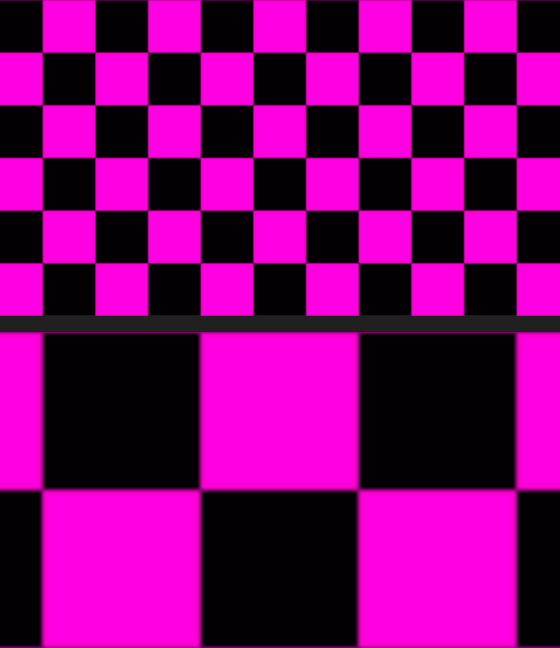
Top: the whole. Bottom: its middle third, enlarged.
A Shadertoy shader for this pattern:

```glsl
const float ROWS = 6.0;
const float COLUMN_SHIFT = 0.8125;
const float EDGE_SOFTNESS = 0.025;
const float RIM_WIDTH = 0.039;
const vec3 BLACK = vec3(0.01, 0.0, 0.01);
const vec3 MAGENTA = vec3(1.0, 0.0, 0.89);
const vec3 RIM_MAGENTA = vec3(0.99, 0.0, 0.83);

// Distance to the nearest cell border along each axis
vec2 borderDistance(vec2 p) {
    return 0.5 - abs(fract(p) - 0.5);
}

// Soft checker from -1 (even cells) to 1 (odd cells)
float softChecker(vec2 p, float softness) {
    vec2 cell = floor(p);
    float parity = mod(cell.x + cell.y, 2.0) * 2.0 - 1.0;
    vec2 wave = smoothstep(-softness, softness, borderDistance(p)) * 2.0 - 1.0;
    return parity * wave.x * wave.y;
}

// Magenta with a slightly redder rim along the cell borders
vec3 tileColor(vec2 p, float rimWidth, float blur) {
    vec2 border = borderDistance(p);
    float inside = smoothstep(rimWidth - blur, rimWidth + blur, min(border.x, border.y));
    return mix(RIM_MAGENTA, MAGENTA, inside);
}

void mainImage(out vec4 fragColor, in vec2 fragCoord) {
    // One unit is one square
    float pixel = ROWS / iResolution.y;
    vec2 p = fragCoord * pixel - vec2(COLUMN_SHIFT, 0.0);

    // Blurred borders glow a little towards magenta
    float checker = softChecker(p, max(EDGE_SOFTNESS, pixel));
    float glow = 0.07 * (1.0 - checker * checker);
    float coverage = 0.5 + 0.5 * checker + glow;

    vec3 color = mix(BLACK, tileColor(p, RIM_WIDTH, 0.5 * pixel), coverage);
    fragColor = vec4(color, 1.0);
}
```
